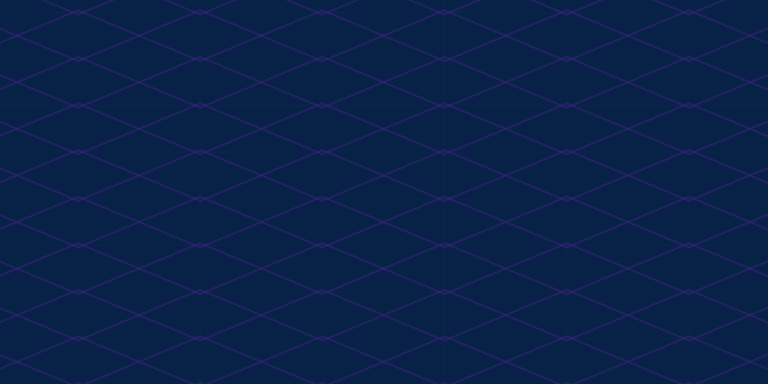
A Shadertoy shader for this pattern:

```glsl
// Coverage of a line whose centre lies at distance d
float stroke(float d, float width, float pixel) {
    return clamp((0.5 * width - abs(d)) / pixel + 0.5, 0.0, 1.0) * min(1.0, width / pixel);
}

// Approximate signed distance to a rhombus with the given half size
float rhombus(vec2 p, vec2 halfSize) {
    vec2 slope = 1.0 / halfSize;
    return (dot(abs(p), slope) - 1.0) / length(slope);
}

void mainImage(out vec4 fragColor, in vec2 fragCoord) {
    float pixel = 1.0 / iResolution.y;
    vec2 p = fragCoord * pixel;

    // Cell with its corners on the overlapping rhombus tips
    vec2 period = vec2(0.3182, 0.1213);
    vec2 cell = mod(p - vec2(0.2031, 0.9677), period);
    vec3 color = vec3(0.03, 0.132, 0.278);

    // Faint seams between cells
    vec2 seam = min(cell, period - cell);
    float seams = max(stroke(seam.x, 0.004, pixel), stroke(seam.y, 0.004, pixel));
    color = mix(color, vec3(0.08, 0.13, 0.34), 0.25 * seams);

    // Translucent outlines, taller than the row spacing so their tips cross
    for (int column = 0; column < 2; column++) {
        for (int row = -1; row < 2; row++) {
            vec2 center = period * vec2(float(column), float(row) + 0.5);
            float edge = rhombus(cell - center, vec2(0.5 * period.x, 0.066));
            color = mix(color, vec3(0.27, 0.135, 0.54), 0.43 * stroke(edge, 0.005, pixel));
        }
    }

    fragColor = vec4(color, 1.0);
}
```
